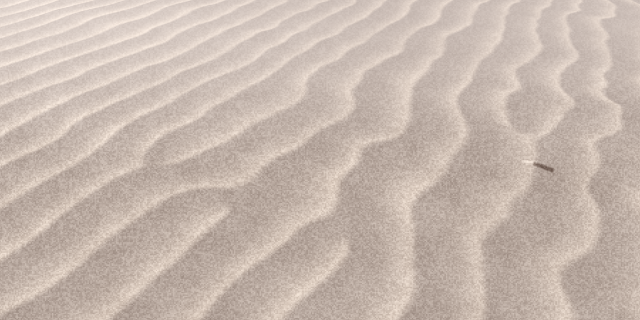
Give the GLSL for this texture, as a WebGL 2 fragment shader.

```glsl
#version 300 es
precision highp float;

uniform vec2 u_resolution;
out vec4 fragColor;

const float TAU = 6.28318;
const float HORIZON = 1.45;               // height of the vanishing line
const vec2 RIPPLE_DENSITY = vec2(4.4, 8.4);
const float BEND = 0.75;                  // broad meander of the crests
const float WIGGLE = 0.26;                // small meander of the crests
const int FORKS = 4;                      // places where crests split or end
const float RIDGE_LIGHT = 0.125;
const float TROUGH_LEVEL = 0.722;
const float GRAIN = 0.115;
const float CLUMPS = 0.05;
const vec3 SHADE = vec3(0.67, 0.606, 0.567);
const vec3 SUNLIT = vec3(0.89, 0.838, 0.80);
const vec3 WARM = vec3(0.008, 0.0, -0.012);
const vec3 HAZE = vec3(-0.004, 0.0, 0.010);

float hash(vec2 p) {
    vec3 q = fract(p.xyx * vec3(0.1031, 0.1030, 0.0973));
    q += dot(q, q.yzx + 33.33);
    return fract((q.x + q.y) * q.z);
}

float noise(vec2 p) {
    vec2 i = floor(p), f = fract(p);
    f = f * f * f * (f * (f * 6.0 - 15.0) + 10.0);
    return mix(mix(hash(i), hash(i + vec2(1, 0)), f.x),
               mix(hash(i + vec2(0, 1)), hash(i + vec2(1, 1)), f.x), f.y);
}

vec2 rotate(vec2 p, float a) {
    float c = cos(a), s = sin(a);
    return vec2(c * p.x - s * p.y, s * p.x + c * p.y);
}

// Perspective view of a flat plane, scaled so that ripples are about one unit apart.
vec2 toGround(vec2 uv) {
    float depth = 1.0 / (HORIZON - uv.y);
    return RIPPLE_DENSITY * vec2(uv.x * depth, depth);
}

// x: ripple phase, y: strength of the crest
vec2 ripplePhase(vec2 uv) {
    vec2 g = toGround(uv);
    float phase = g.y - g.x;
    float strength = 0.8 + 0.4 * noise(g * 0.6 + 41.0);
    float meander = mix(0.55, 1.1, clamp(uv.x * 0.5, 0.0, 1.0));
    phase += meander * BEND * (noise(rotate(g, 0.5) * 0.5 + 7.0) - 0.5);
    phase += meander * WIGGLE * (noise(rotate(g, 1.1) * 1.2 + 19.0) - 0.5);

    // Each fork winds the phase by one whole turn, alternating in sense.
    for (int k = 0; k < FORKS; k++) {
        float n = float(k);
        vec2 spot = vec2(0.3 + 1.5 * fract(n * 0.618 + 0.27),
                         0.2 + 0.55 * fract(n * 0.414 + 0.3));
        vec2 d = g - toGround(spot);
        float turn = mod(n, 2.0) * 2.0 - 1.0;
        phase += turn * atan(d.y, d.x) / TAU;
        strength *= smoothstep(-0.1, 0.35, length(d));
    }
    return vec2(phase, strength);
}

// Crisp on the near side, fading on the far side, with a bright line at the crest.
float ridgeProfile(float phase) {
    float t = fract(phase);
    float rise = smoothstep(0.83, 0.98, t);
    float fall = max(1.0 - t / 0.5, 0.0);
    fall = 0.35 * fall + 0.65 * fall * fall;
    float hollow = smoothstep(0.45, 0.8, t) * (1.0 - rise);
    return max(rise, fall) - 0.13 * hollow;
}

float segment(vec2 p, vec2 a, vec2 b) {
    vec2 d = b - a;
    return length(p - a - d * clamp(dot(p - a, d) / dot(d, d), 0.0, 1.0));
}

void main() {
    vec2 uv = gl_FragCoord.xy / u_resolution.y;
    float far = smoothstep(0.4, 1.0, uv.y);

    // Overall light: hazy distance, brightest at the upper left
    float level = TROUGH_LEVEL + 0.085 * far;
    level += 0.075 * smoothstep(0.3, 1.0, uv.y) * (1.0 - smoothstep(0.0, 1.4, uv.x));

    // Ripples
    vec2 ripple = ripplePhase(uv);
    float ridge = ridgeProfile(ripple.x) * ripple.y;
    level += RIDGE_LIGHT * mix(1.0, 0.65, far) * ridge;

    // Mottling and sand grains
    float nearness = mix(1.0, 0.3, far);
    float mottle = noise(uv * vec2(6.0, 9.0)) + noise(uv * vec2(17.0, 24.0) + 3.0) - 1.0;
    float grain = noise(uv * vec2(225.0, 245.0)) - 0.5;
    float clumps = noise(rotate(uv, 0.4) * vec2(110.0, 135.0) + 11.0) - 0.5;
    level += nearness * (0.03 * mottle + GRAIN * grain + CLUMPS * clumps);

    // A scrap of debris and its shadow
    float pixel = 1.0 / u_resolution.y;
    float shadow = segment(uv, vec2(1.672, 0.488), vec2(1.725, 0.468));
    float scrap = segment(uv, vec2(1.635, 0.495), vec2(1.675, 0.492));
    level -= 0.26 * (1.0 - smoothstep(0.002, 0.007 + pixel, shadow));
    level += 0.10 * (1.0 - smoothstep(0.001, 0.004 + pixel, scrap));

    vec3 color = mix(SHADE, SUNLIT, (level - SHADE.r) / (SUNLIT.r - SHADE.r));
    color += WARM * ridge + HAZE * far;
    fragColor = vec4(clamp(color, 0.0, 1.0), 1.0);
}
```
